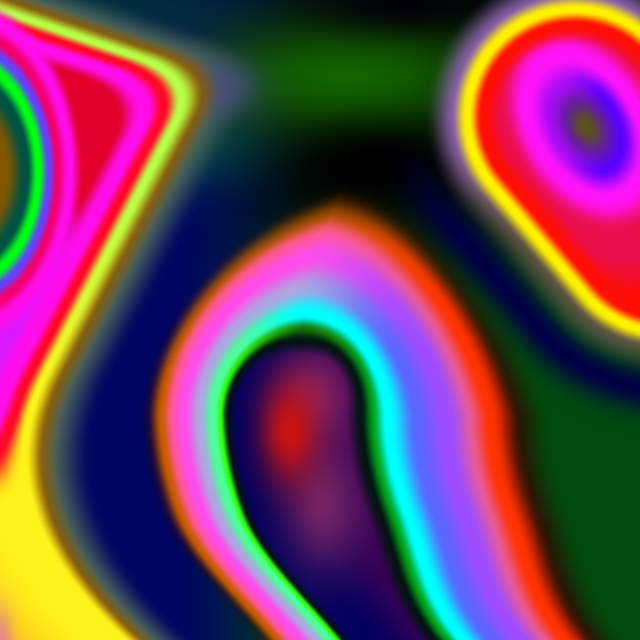
Reproduce this background procedurally as a WebGL 1 fragment shader.

```glsl
precision highp float;
// Draws a neon abstract: a nested glowing arch between a pointed flame and an oval ring.
uniform vec2 u_resolution;

// One stage of a colour ramp: moves from c to next as t runs from a to b.
vec3 ramp(vec3 c, vec3 next, float a, float b, float t) {
  return mix(c, next, smoothstep(a, b, t));
}

// Soft elliptical spot, 1 at its centre.
float glow(vec2 p, vec2 centre, vec2 size) {
  vec2 q = (p - centre) / size;
  return exp(-dot(q, q));
}

float smoothMax(float a, float b, float k) {
  float h = max(k - abs(a - b), 0.0) / k;
  return max(a, b) + h * h * k * 0.25;
}

float segmentDistance(vec2 p, vec2 a, vec2 b) {
  vec2 ab = b - a;
  return length(p - a - ab * clamp(dot(p - a, ab) / dot(ab, ab), 0.0, 1.0));
}

// Signed distance to the flame outline, stretched near the bottom.
float flameDistance(vec2 p) {
  float low = max(0.42 - p.y, 0.0);
  float side = dot(p - vec2(0.286, 0.831), vec2(0.889, -0.458)) - 1.7 * low * low;
  side *= side < 0.0 ? mix(0.05, 1.0, smoothstep(0.2, 0.37, p.y)) : 1.0;
  float top = 1.3 * dot(p - vec2(0.0, 0.985), vec2(0.325, 0.945));
  return smoothMax(side, top, 0.1);
}

vec3 backdrop(vec2 p, float flame, float oval) {
  float below = 1.0 - smoothstep(0.62, 0.8, p.y);
  vec3 c = vec3(0.0, 0.29, 0.05) * (1.0 - smoothstep(0.5, 0.76, p.y));
  c = mix(c, vec3(0.0, 0.02, 0.38), 1.0 - smoothstep(0.26, 0.52, p.x));
  c = mix(c, vec3(0.0, 0.28, 0.3), 0.7 * glow(p, vec2(0.32, 0.77), vec2(0.12, 0.07)));
  c = mix(c, vec3(0.0, 0.17, 0.25), glow(p, vec2(0.15, 0.99), vec2(0.24, 0.05)));
  c = mix(c, vec3(0.07, 0.39, 0.0), glow(p, vec2(0.54, 0.88), vec2(0.27, 0.095)));
  c = mix(c, vec3(0.0), 0.95 * glow(p, vec2(0.59, 0.75), vec2(0.13, 0.055)));
  c = mix(c, vec3(0.0, 0.0, 0.04), 0.9 * glow(p, vec2(0.63, 0.99), vec2(0.13, 0.04)));
  // Navy rim below the oval, then its tan and violet halo.
  float rim = (oval - 1.52) / 0.2;
  c = mix(c, vec3(0.0, 0.0, 0.27), below * exp(-rim * rim));
  vec3 halo = mix(vec3(0.55, 0.38, 0.68), vec3(0.38, 0.33, 0.28), below);
  c = mix(c, halo, 1.0 - smoothstep(1.08, 1.4, oval));
  // Slate fringe outside the flame, and a misty tip.
  c = ramp(vec3(0.3, 0.4, 0.36), c, 0.03, 0.095, flame);
  return mix(c, vec3(0.28, 0.3, 0.5), 0.85 * glow(p, vec2(0.345, 0.863), vec2(0.06, 0.045)));
}

vec3 flameColor(vec2 p, float d) {
  vec3 magenta = vec3(1.0, 0.05, 0.92);
  vec3 core = mix(vec3(0.85, 0.1, 1.0), vec3(0.88, 0.0, 0.16), smoothstep(0.58, 0.7, p.y));
  vec3 yellow = mix(vec3(1.0, 0.95, 0.1), vec3(0.72, 1.0, 0.28), smoothstep(0.3, 0.75, p.y));
  vec3 c = ramp(core, magenta, -0.078, -0.05, d);
  c = ramp(c, vec3(1.0, 0.03, 0.15), -0.042, -0.022, d);
  c = ramp(c, yellow, -0.021, -0.002, d);
  c = ramp(c, vec3(0.55, 0.36, 0.03), 0.0, 0.026, d);
  // Nested bands of the small oval at the left border.
  float e = length((p - vec2(-0.06, 0.732)) / vec2(0.125, 0.182));
  vec3 band = ramp(vec3(0.5, 0.34, 0.0), vec3(0.0, 0.32, 0.26), 0.55, 0.8, e);
  band = ramp(band, vec3(0.0, 1.0, 0.08), 0.82, 0.95, e);
  band = ramp(band, vec3(0.4, 0.25, 1.0), 0.97, 1.09, e);
  band = ramp(band, vec3(0.95, 0.0, 0.42), 1.09, 1.2, e);
  band = ramp(band, magenta, 1.2, 1.34, e);
  c = mix(band, c, smoothstep(1.36, 1.52, e));
  return mix(c, vec3(0.85, 0.5, 0.65), 0.8 * glow(p, vec2(0.0), vec2(0.02, 0.05)));
}

vec3 ovalColor(vec2 p, float r) {
  vec2 q = p - vec2(0.916, 0.802);
  float e = sqrt(22.0 * q.x * q.x + 12.0 * q.x * q.y + 15.0 * q.y * q.y);
  vec3 red = vec3(1.0, 0.06, 0.02);
  vec3 violet = mix(vec3(0.65, 0.05, 0.95), vec3(0.35, 0.0, 1.0), smoothstep(0.88, 0.95, p.x));
  vec3 c = ramp(vec3(0.36, 0.32, 0.12), vec3(0.38, 0.12, 0.6), 0.02, 0.16, e);
  c = ramp(c, violet, 0.11, 0.26, e);
  c = ramp(c, vec3(1.0, 0.08, 0.98), 0.24, 0.4, e);
  c = ramp(c, vec3(0.92, 0.06, 0.3), 0.42, 0.6, e);
  c = ramp(c, red, 0.72, 1.0, e);
  c = ramp(c, red, 0.66, 0.84, r);
  return ramp(c, vec3(1.0, 0.95, 0.0), 0.86, 0.98, r);
}

// Returns the arch colour with its opacity.
vec4 archColor(vec2 p) {
  float bend = p.y - 0.36;
  float u = p.x - 0.464 - (bend < 0.0 ? 1.15 : 0.6) * bend * bend;
  float v = 0.87 * max(p.y - 0.35, 0.0);
  float r = length(vec2(u, v)) + 0.0001;
  vec2 dir = vec2(u, v) / r;
  float inner = 0.085 + 0.033 * smoothstep(0.0, 0.2, p.y);
  float width = 0.14 + 0.045 * dir.x * (1.0 - 0.8 * dir.y) + dir.y * (0.02 - 0.063 * abs(dir.x));
  float t = (r - inner) / width;
  float right = smoothstep(-0.2, 0.95, dir.x);
  // Dark heart with a red ember.
  vec3 c = mix(vec3(0.0, 0.0, 0.36), vec3(0.22, 0.0, 0.34), smoothstep(-0.04, 0.08, u));
  c = mix(c, vec3(0.5, 0.14, 0.4), glow(p, vec2(0.49, 0.38), vec2(0.06, 0.075)));
  c = mix(c, vec3(0.44, 0.14, 0.4), glow(p, vec2(0.505, 0.21), vec2(0.06, 0.1)));
  c = mix(c, vec3(0.8, 0.07, 0.06), glow(p, vec2(0.453, 0.325), vec2(0.045, 0.08)));
  // Bright bands from the heart outward.
  vec3 green = mix(vec3(0.2, 1.0, 0.04), vec3(0.0, 0.65, 0.1), right);
  c = ramp(c, vec3(0.0, 0.08, 0.06), -0.24, -0.08, t);
  c = ramp(c, green * mix(0.45, 1.0, abs(dir.x)), -0.1, 0.02, t);
  c = ramp(c, mix(vec3(0.3, 1.0, 0.6), vec3(0.0, 1.0, 1.0), smoothstep(-0.8, 0.0, dir.x)), 0.0, 0.12, t);
  c = ramp(c, mix(vec3(0.68, 0.65, 0.88), vec3(0.35, 0.4, 1.0), right), 0.14, 0.37, t);
  c = ramp(c, mix(vec3(1.0, 0.3, 0.92), vec3(0.62, 0.3, 1.0), right), 0.36, 0.62, t);
  c = ramp(c, mix(vec3(1.0, 0.34, 0.6), vec3(0.9, 0.36, 0.62), right), 0.64, 0.85, t);
  c = ramp(c, mix(vec3(0.8, 0.36, 0.0), vec3(1.0, 0.2, 0.0), right), 0.8, 1.0, t);
  c = ramp(c, vec3(0.2, 0.02, 0.0), 1.0, 1.27, t);
  float fade = 0.96 + 0.14 * right - 0.12 * dir.y;
  return vec4(c, 1.0 - smoothstep(fade, fade + 0.42, t));
}

void main() {
  vec2 p = gl_FragCoord.xy / u_resolution;
  float flame = flameDistance(p);
  float oval = segmentDistance(p, vec2(0.898, 0.818), vec2(1.042, 0.648)) / 0.169;
  vec3 c = backdrop(p, flame, oval);
  c = mix(flameColor(p, flame), c, smoothstep(0.015, 0.05, flame));
  c = mix(ovalColor(p, oval), c, smoothstep(1.0, 1.14, oval));
  vec4 arch = archColor(p);
  gl_FragColor = vec4(mix(c, arch.rgb, arch.a), 1.0);
}
```
